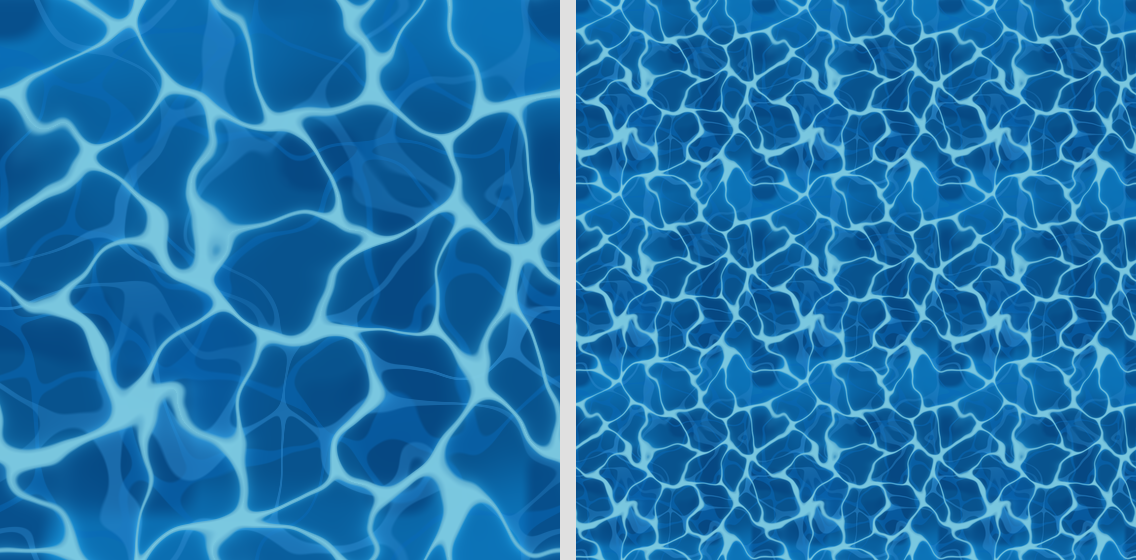
Left, the tile; right, the same tile 3 across and 3 down.
Give the GLSL for this texture, as a WebGL 2 fragment shader.

```glsl
#version 300 es
precision highp float;
// Sunlit pool water: a bright caustic web over two fainter, more twisted webs
// and a mottled blue floor. Each web is a warped Voronoi diagram whose border
// distances are blended smoothly, so lines swell where they meet. All wraps.

uniform vec2 u_resolution;
out vec4 fragColor;

vec2 hash2(vec2 p) {
  return fract(sin(vec2(dot(p, vec2(127.1, 311.7)), dot(p, vec2(269.5, 183.3)))) * 43758.55);
}

// Two channels of value noise in 0..1, repeating after "period" cells
vec2 noise2(vec2 uv, float period, float seed) {
  vec2 p = uv * period, i = floor(p), f = fract(p);
  f = f * f * f * (f * (f * 6.0 - 15.0) + 10.0);
  vec2 a = hash2(mod(i, period) + seed);
  vec2 b = hash2(mod(i + vec2(1, 0), period) + seed);
  vec2 c = hash2(mod(i + vec2(0, 1), period) + seed);
  vec2 d = hash2(mod(i + vec2(1, 1), period) + seed);
  return mix(mix(a, b, f.x), mix(c, d, f.x), f.y);
}

vec2 cellPoint(vec2 cell, float count, float seed) {
  return cell + 0.5 + 0.84 * (hash2(mod(cell, count) + seed) - 0.5);
}

// Smoothly blended distance to the cell borders, in cell units
float webDistance(vec2 uv, float count, float bend, float ripple, float seed) {
  vec2 p = uv * count;
  p += bend * (noise2(uv, count + 1.0, seed + 7.3) - 0.5);
  p += ripple * (noise2(uv, count * 3.0, seed + 3.1) - 0.5);
  vec2 base = floor(p), nearest = vec2(0), nearestCell = base;
  float best = 9.0;
  for (int y = -1; y <= 1; y++)
    for (int x = -1; x <= 1; x++) {
      vec2 cell = base + vec2(x, y);
      vec2 r = cellPoint(cell, count, seed) - p;
      if (dot(r, r) < best) {
        best = dot(r, r);
        nearest = r;
        nearestCell = cell;
      }
    }
  float sum = 0.0;
  for (int y = -2; y <= 2; y++)
    for (int x = -2; x <= 2; x++) {
      if (x == 0 && y == 0) continue;
      vec2 r = cellPoint(nearestCell + vec2(x, y), count, seed) - p;
      float border = dot(0.5 * (nearest + r), normalize(r - nearest));
      sum += exp(-13.0 * border);
    }
  return -log(sum) / 13.0;
}

// Coverage of a line with the given half width and edge softness
float line(float d, float halfWidth, float soft) {
  return 1.0 - smoothstep(halfWidth - soft, halfWidth + soft, d);
}

void main() {
  vec2 uv = gl_FragCoord.xy / u_resolution;
  float soft = max(0.011, 4.0 / u_resolution.y);

  // Mottled floor: sunlit patches, then soft dark blotches
  vec2 broad = noise2(uv, 3.0, 21.0);
  vec2 blotch = noise2(uv, 7.0, 35.0);
  float light = smoothstep(0.42, 0.88, broad.x * 0.8 + blotch.y * 0.2);
  vec3 color = mix(vec3(0.03, 0.325, 0.555), vec3(0.045, 0.45, 0.72), light);
  color = mix(color, vec3(0.025, 0.36, 0.66), 0.6 * smoothstep(0.5, 0.9, broad.y));
  color = mix(color, vec3(0.02, 0.27, 0.50), 0.75 * smoothstep(0.58, 0.82, blotch.x));

  // Deep web, barely lighter than the floor
  float deep = webDistance(uv, 5.0, 1.1, 0.15, 52.0);
  color = mix(color, vec3(0.03, 0.41, 0.72), 0.5 * line(deep, 0.022, soft));

  // Middle web, twisted into loops and fading in and out
  vec2 fade = noise2(uv, 5.0, 64.0);
  float middle = webDistance(uv, 4.0, 1.5, 0.2, 77.0);
  float strength = mix(0.25, 0.65, fade.x);
  color = mix(color, vec3(0.17, 0.53, 0.80), strength * line(middle, 0.012 + 0.02 * fade.y, soft));

  // Surface web with its halo
  float surface = webDistance(uv, 5.0, 0.75, 0.14, 11.0);
  float width = 0.012 + 0.014 * noise2(uv, 9.0, 88.0).x;
  float gap = max(surface - width, 0.0);
  color += vec3(0.06, 0.13, 0.13) * exp(-gap * 24.0);
  vec3 crest = mix(vec3(0.38, 0.69, 0.82), vec3(0.49, 0.79, 0.88), smoothstep(width, -0.02, surface));
  color = mix(color, crest, 0.96 * line(surface, width, soft));

  fragColor = vec4(color, 1.0);
}
```
